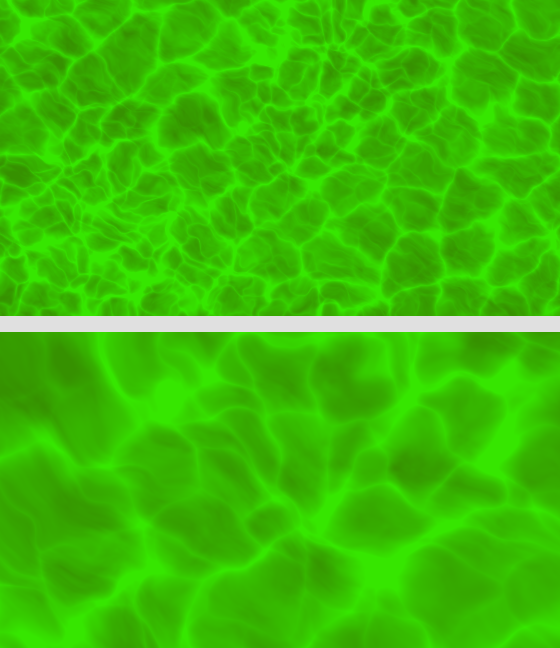
Top, the full canvas; bottom, a detail of the centre.
Give the GLSL for this texture, as a Shadertoy shader.

```glsl
float hash(vec2 p) {
    return fract(sin(dot(p, vec2(127.1, 311.7))) * 43758.5453);
}

float noise(vec2 p) {
    vec2 cell = floor(p), f = fract(p);
    f = f * f * (3.0 - 2.0 * f);
    return mix(mix(hash(cell), hash(cell + vec2(1, 0)), f.x),
               mix(hash(cell + vec2(0, 1)), hash(cell + vec2(1, 1)), f.x), f.y);
}

float fbm(vec2 p) {
    float sum = 0.0, amplitude = 0.53;
    for (int i = 0; i < 4; i++) {
        sum += amplitude * noise(p);
        p = mat2(1.6, 1.2, -1.2, 1.6) * p + 7.3;
        amplitude *= 0.5;
    }
    return sum;
}

vec2 rotate(vec2 p, float angle) {
    float c = cos(angle), s = sin(angle);
    return vec2(c * p.x + s * p.y, c * p.y - s * p.x);
}

// Soft cell borders: 0.5 along an edge, more where several cells meet
float veins(vec2 p, float sharpness) {
    vec2 cell = floor(p), f = fract(p);
    float total = 0.0, nearest = 0.0;
    for (int y = -1; y <= 1; y++) {
        for (int x = -1; x <= 1; x++) {
            vec2 offset = vec2(x, y), id = cell + offset;
            vec2 site = offset + 0.1 + 0.8 * vec2(hash(id), hash(id + 57.3));
            float weight = exp(-sharpness * length(site - f));
            total += weight;
            nearest = max(nearest, weight);
        }
    }
    return 1.0 - nearest / total;
}

void mainImage(out vec4 fragColor, in vec2 fragCoord) {
    vec2 uv = fragCoord / iResolution.y;

    // Wavy distortion, coarse and fine
    vec2 warp = vec2(fbm(uv * 6.0 + 3.1), fbm(uv * 6.0 + 41.7)) - 0.5;
    vec2 ripple = vec2(noise(uv * 26.0 + 9.0), noise(uv * 26.0 + 71.0)) - 0.5;
    vec2 p = uv + 0.11 * warp + 0.014 * ripple;

    // Broad bright network and a patchy finer one
    float patches = smoothstep(0.3, 0.7, noise(uv * 3.2 + 17.0));
    float thickness = noise(uv * 7.0 + 29.0);
    float broad = veins(rotate(p, 0.5) * vec2(5.6, 6.8), mix(16.0, 7.5, thickness));
    float thin = veins(rotate(p + 0.02 * ripple, -0.6) * vec2(11.0, 15.0) + 5.0, 9.0);

    // Diagonal streaks that change direction across the surface
    float rising = fbm(rotate(p, 0.6) * vec2(9.0, 30.0));
    float falling = fbm(rotate(p, -0.6) * vec2(13.0, 38.0) + 23.0);
    float streaks = mix(rising, falling, smoothstep(0.35, 0.65, noise(uv * 2.3 + 5.0)));
    float grain = fbm(p * 24.0 + 13.0);

    float green = 0.655 + 0.40 * broad * mix(0.7, 1.15, thickness)
                + 0.25 * thin * mix(0.3, 1.0, patches)
                + 0.20 * (streaks - 0.5)
                + 0.17 * (grain - 0.5) * mix(0.5, 1.2, patches)
                + 0.10 * (noise(uv * 5.0 + 83.0) - 0.5);
    fragColor = vec4(0.21, clamp(green, 0.57, 0.9), 0.0, 1.0);
}
```
